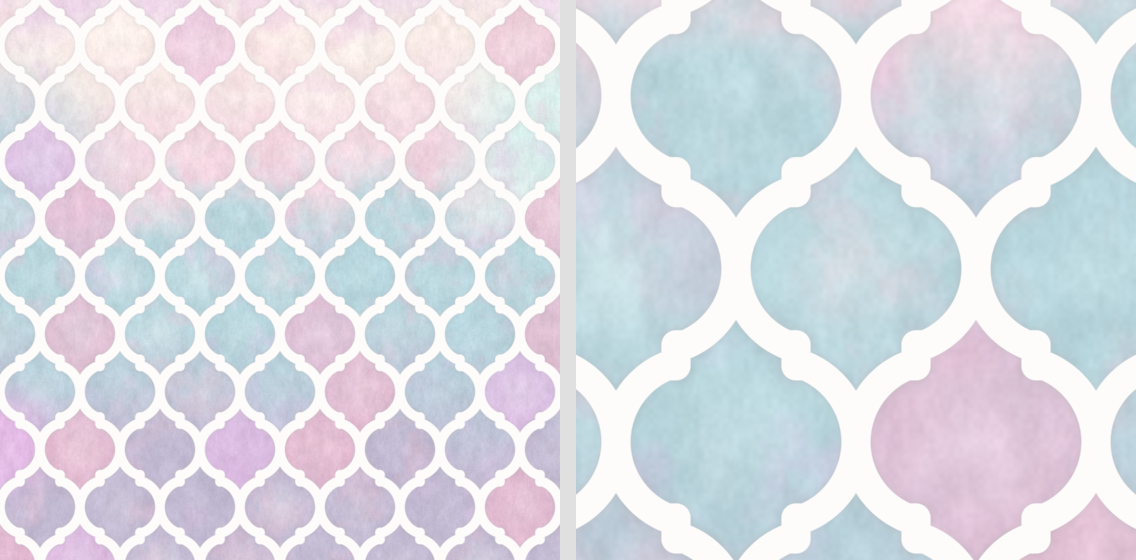
Left, the full canvas; right, a detail of the centre.
Give the GLSL for this pattern, as a WebGL 2 fragment shader.

```glsl
#version 300 es
precision highp float;
// Moroccan lantern tiles in pastel watercolour, parted by a white stepped lattice.

uniform vec2 u_resolution;
out vec4 outColor;

// Lattice; one unit is half a tile width
const float UNITS = 14.0;                     // half tiles across: 7 repeats
const vec2  HALF_CELL = vec2(1.0, 1.443);
const vec2  ORIGIN = vec2(1.0, 12.866);       // centre of a top row tile
const float LINE_HALF = 0.122;
const float LOBE_X = 0.315;                   // centre of the side arc
const float LOBE_R = 0.685;
const vec2  LOBE_END = vec2(0.573, 0.634);    // where the arc meets the step
const float STEP_X = 0.5;

// Wear and variation
const float ACCENT_SHARE = 0.14;
const float ROW_JITTER = 0.09;
const float MOTTLE = 0.09;
const float GRAIN = 0.045;

// Colours
const vec3 LINE_WHITE = vec3(0.992, 0.988, 0.980);
const vec3 EDGE_GREY = vec3(0.70, 0.69, 0.71);
const vec3 LAVENDER = vec3(0.755, 0.725, 0.820);
const vec3 AQUA = vec3(0.715, 0.835, 0.865);
const vec3 BLUSH = vec3(0.950, 0.850, 0.885);
const vec3 CREAM = vec3(0.975, 0.925, 0.905);
const vec3 LILAC = vec3(0.935, 0.860, 0.915);
const vec3 MINT = vec3(0.820, 0.935, 0.920);
const vec3 ROSE = vec3(0.925, 0.725, 0.810);
const vec3 ORCHID = vec3(0.890, 0.725, 0.895);

float hash(vec2 p) {
  vec3 q = fract(p.xyx * 0.1031);
  q += dot(q, q.yzx + 33.33);
  return fract((q.x + q.y) * q.z);
}

float noise(vec2 p) {
  vec2 i = floor(p), f = fract(p);
  f = f * f * (3.0 - 2.0 * f);
  return mix(mix(hash(i), hash(i + vec2(1, 0)), f.x),
             mix(hash(i + vec2(0, 1)), hash(i + vec2(1, 1)), f.x), f.y);
}

float fbm(vec2 p) {
  float sum = 0.0, amp = 0.5;
  for (int i = 0; i < 4; i++) {
    sum += amp * noise(p);
    p = p * 2.03 + 17.3;
    amp *= 0.5;
  }
  return sum / 0.9375;
}

float segment(vec2 p, vec2 a, vec2 b) {
  vec2 d = b - a;
  return length(p - a - d * clamp(dot(p - a, d) / dot(d, d), 0.0, 1.0));
}

// Distance to half of one tile side: arc, ledge and riser
float halfSide(vec2 p) {
  vec2 q = p - vec2(LOBE_X, 0.0), e = LOBE_END - vec2(LOBE_X, 0.0);
  float arc = q.x * e.y > q.y * e.x ? abs(length(q) - LOBE_R) : length(q - e);
  vec2 corner = vec2(STEP_X, LOBE_END.y);
  float ledge = segment(p, LOBE_END, corner);
  float riser = segment(p, corner, HALF_CELL * 0.5);
  return min(arc, min(ledge, riser));
}

bool insideLobe(vec2 p) {
  float reach = LOBE_X + sqrt(max(LOBE_R * LOBE_R - p.y * p.y, 0.0));
  return p.x < (p.y < LOBE_END.y ? reach : STEP_X);
}

// Vertical colour wash with soft regional blooms
vec3 wash(vec2 uv, float y) {
  vec3 c = mix(LAVENDER, AQUA, smoothstep(0.14, 0.44, y));
  c = mix(c, BLUSH, smoothstep(0.56, 0.70, y));
  c = mix(c, CREAM, smoothstep(0.72, 0.90, y));
  c = mix(c, LILAC, smoothstep(0.91, 1.02, y));
  c = mix(c, MINT, 0.9 * smoothstep(0.27, 0.05, distance(uv, vec2(1.0, 0.75))));
  c = mix(c, AQUA, 0.9 * smoothstep(0.25, 0.04, distance(uv, vec2(0.0, 0.70))));
  return mix(c, ORCHID, smoothstep(0.13, 0.03, distance(uv, vec2(0.0, 0.21))));
}

void main() {
  vec2 uv = gl_FragCoord.xy / u_resolution.y;
  float pixel = UNITS / u_resolution.y;

  // Fold into one quarter cell; opposite corners swap by a half turn
  vec2 p = uv * UNITS - ORIGIN;
  vec2 cell = round(p / (2.0 * HALF_CELL));
  vec2 local = p - cell * 2.0 * HALF_CELL;
  vec2 a = abs(local), b = HALF_CELL - a;
  float dist = min(halfSide(a), halfSide(b)) - LINE_HALF;
  bool central = a.y < HALF_CELL.y * 0.5 ? insideLobe(a) : !insideLobe(b);
  vec2 id = cell * 2.0 + (central ? vec2(0.0) : sign(local));
  vec2 fromCentre = p - id * HALF_CELL;

  // Tile paint
  vec2 seed = id + 40.0;
  float pick = hash(seed), tone = hash(seed + 71.0);
  vec2 paintPos = p + seed * 5.7;
  float cloud = fbm(paintPos * 1.5);
  float shift = (tone - 0.5) * ROW_JITTER + (cloud - 0.5) * 0.12;
  vec3 paint = wash(uv, uv.y + shift);
  vec3 accent = mix(ROSE, ORCHID, smoothstep(0.45, 0.8, tone));
  accent = mix(accent, BLUSH, 0.3 * smoothstep(0.6, 1.0, uv.y));
  float strength = pick < ACCENT_SHARE ? 0.85 : 0.3 * smoothstep(0.45, 0.75, cloud);
  paint = mix(paint, accent, strength * mix(0.75, 1.0, cloud));

  // Pale bloom, mottling and woven grain
  float bloom = exp(-2.8 * dot(fromCentre, fromCentre)) * hash(seed + 13.0);
  paint = mix(paint, LINE_WHITE, 0.30 * bloom);
  paint += MOTTLE * (fbm(paintPos * vec2(4.5, 3.0)) - 0.5);
  paint += GRAIN * (noise(p * vec2(22.0, 9.0)) * 0.5 + noise(p * 24.0) * 0.5 - 0.5);

  // Thin worn shadow beside the lattice
  float wear = mix(0.15, 0.42, noise(p * 3.0));
  paint = mix(paint, EDGE_GREY, wear * exp(-max(dist, 0.0) / 0.035));

  float tileMask = smoothstep(-pixel, pixel, dist);
  outColor = vec4(mix(LINE_WHITE, clamp(paint, 0.0, 1.0), tileMask), 1.0);
}
```
